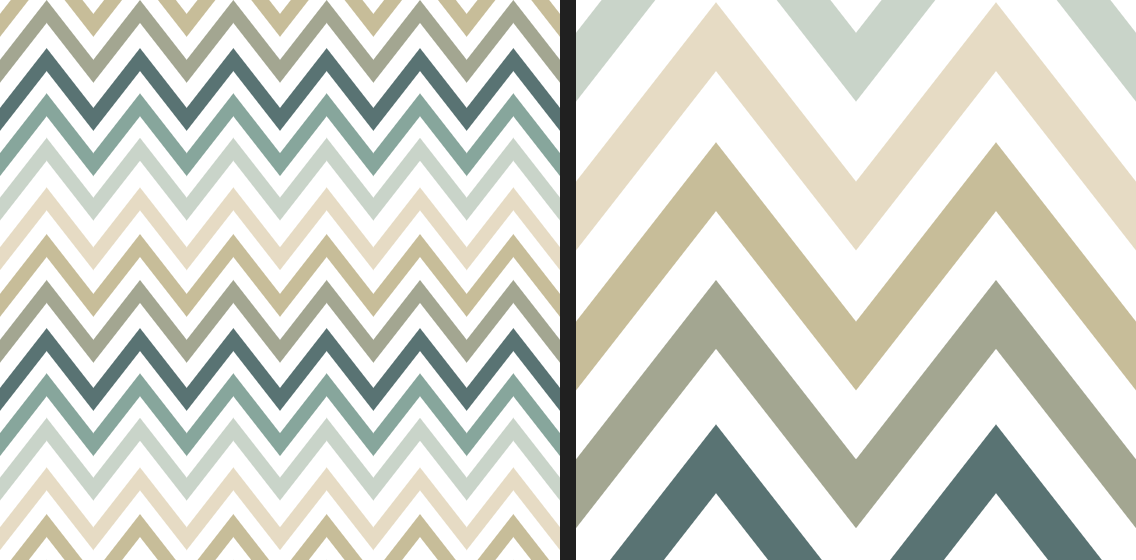
Left: the whole. Right: its middle third, enlarged.
This pattern is drawn by a Shadertoy shader. Its source:

```glsl
// Muted chevron stripes on white: six zigzags across, a six-colour sequence twice down.
// A triangle wave bends the vertical coordinate, then each stripe is a periodic band
// with sharp mitred tips, so the canvas tiles in both directions.

const int STRIPES = 6;

// Stripe colours, top to bottom
const vec3 PALETTE[STRIPES] = vec3[STRIPES](
    vec3(0.64, 0.65, 0.57),   // sage grey
    vec3(0.35, 0.45, 0.45),   // deep slate
    vec3(0.53, 0.65, 0.61),   // sea green
    vec3(0.79, 0.83, 0.79),   // pale mint
    vec3(0.90, 0.86, 0.77),   // cream
    vec3(0.78, 0.74, 0.60)    // tan
);

// Peak depth of each stripe's upper edge; the spacing is slightly uneven
const float PEAK_DEPTH[STRIPES] = float[STRIPES](0.0, 1.031, 2.0, 2.953, 4.016, 5.016);

// 0 at the peaks, 1 at the troughs
float triangleWave(float x) {
    return abs(2.0 * fract(x) - 1.0);
}

// Signed distance to a band of the given half width, repeating every period
float periodicBand(float depth, float centre, float halfWidth, float period) {
    return abs(mod(depth - centre + 0.5 * period, period) - 0.5 * period) - halfWidth;
}

void mainImage(out vec4 fragColor, in vec2 fragCoord) {
    vec2 uv = fragCoord / iResolution.xy;

    // Depth below the top edge, in twelfths of the canvas, bent into zigzags
    float amplitude = 1.281;
    float depth = 12.0 * (1.0 - uv.y) - amplitude * triangleWave(6.0 * uv.x);

    // Change in depth across one pixel, from the slope of the zigzag
    float pixel = length(vec2(12.0 * amplitude, 12.0) / iResolution.xy);

    // Paint the stripes over white
    vec3 colour = vec3(1.0);
    float halfWidth = 0.246;
    for (int i = 0; i < STRIPES; i++) {
        float edge = periodicBand(depth, PEAK_DEPTH[i] + halfWidth, halfWidth, float(STRIPES));
        colour = mix(colour, PALETTE[i], clamp(0.5 - edge / pixel, 0.0, 1.0));
    }

    fragColor = vec4(colour, 1.0);
}
```
